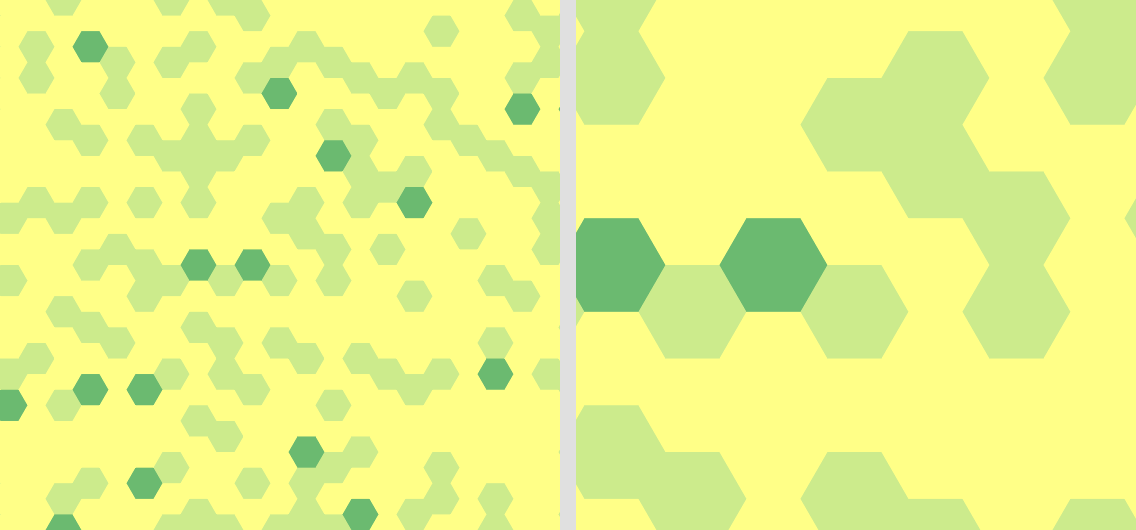
Left, the full canvas; right, a detail of the centre.
Write a WebGL 2 fragment shader that draws this pattern.

```glsl
#version 300 es
precision highp float;
precision highp int;

uniform vec2 u_resolution;
out vec4 outColor;

#define ROWS 17.0
#define COLUMN_SHIFT 0.304
#define REPULSION 0.75
#define GREEN_THRESHOLD 0.30
#define DARK_CHANCE 0.09
#define EDGE_PIXELS 0.8
#define SEED 37u

const float COLUMN_STEP = 0.8660254;
const vec3 YELLOW = vec3(1.0, 1.0, 0.53);
const vec3 PALE_GREEN = vec3(0.80, 0.92, 0.55);
const vec3 DARK_GREEN = vec3(0.42, 0.73, 0.44);

// Integer hash of a cell, in 0..1
float hashCell(ivec2 cell, uint salt) {
    uint h = uint(cell.x + 512) * 1597334677u;
    h ^= uint(cell.y + 512) * 3812015801u;
    h ^= (SEED + salt) * 2654435769u;
    h = (h ^ (h >> 16)) * 2146121005u;
    h = (h ^ (h >> 15)) * 2221713035u;
    h ^= h >> 16;
    return float(h >> 8) / 16777216.0;
}

// Axial hexagon coordinates: columns are x, slanted rows are y
vec2 axialToPlane(vec2 axial) {
    return vec2(axial.x * COLUMN_STEP, axial.y + 0.5 * axial.x);
}

vec2 planeToAxial(vec2 p) {
    float column = p.x / COLUMN_STEP;
    return vec2(column, p.y - 0.5 * column);
}

ivec2 nearestCell(vec2 p) {
    vec2 axial = planeToAxial(p);
    vec3 cube = vec3(axial, -axial.x - axial.y);
    vec3 cell = round(cube);
    vec3 err = abs(cell - cube);
    if (err.x > err.y && err.x > err.z) cell.x = -cell.y - cell.z;
    else if (err.y > err.z) cell.y = -cell.x - cell.z;
    return ivec2(cell.xy);
}

// Next neighbour direction, a sixth of a turn further
ivec2 turnSixth(ivec2 direction) {
    return ivec2(-direction.y, direction.x + direction.y);
}

// A cell turns green when its noise stands out from its neighbours
vec3 cellColor(ivec2 cell) {
    float neighbourSum = 0.0;
    ivec2 direction = ivec2(1, 0);
    for (int i = 0; i < 6; i++) {
        neighbourSum += hashCell(cell + direction, 0u);
        direction = turnSixth(direction);
    }
    float prominence = hashCell(cell, 0u) - REPULSION * neighbourSum / 6.0;
    if (prominence < GREEN_THRESHOLD) return YELLOW;
    return hashCell(cell, 1u) < DARK_CHANCE ? DARK_GREEN : PALE_GREEN;
}

void main() {
    vec2 p = gl_FragCoord.xy * ROWS / u_resolution.y - vec2(COLUMN_SHIFT, 0.0);
    ivec2 cell = nearestCell(p);
    vec2 offset = p - axialToPlane(vec2(cell));

    // Find the neighbour across the closest edge
    ivec2 direction = ivec2(1, 0);
    ivec2 closest = direction;
    float reach = -1.0;
    for (int i = 0; i < 6; i++) {
        float along = dot(offset, axialToPlane(vec2(direction)));
        if (along > reach) {
            reach = along;
            closest = direction;
        }
        direction = turnSixth(direction);
    }

    // Blend over the shared edge
    float edgeWidth = EDGE_PIXELS * ROWS / u_resolution.y;
    float ownShare = clamp(0.5 + (0.5 - reach) / edgeWidth, 0.0, 1.0);
    vec3 color = mix(cellColor(cell + closest), cellColor(cell), ownShare);
    outColor = vec4(color, 1.0);
}
```
